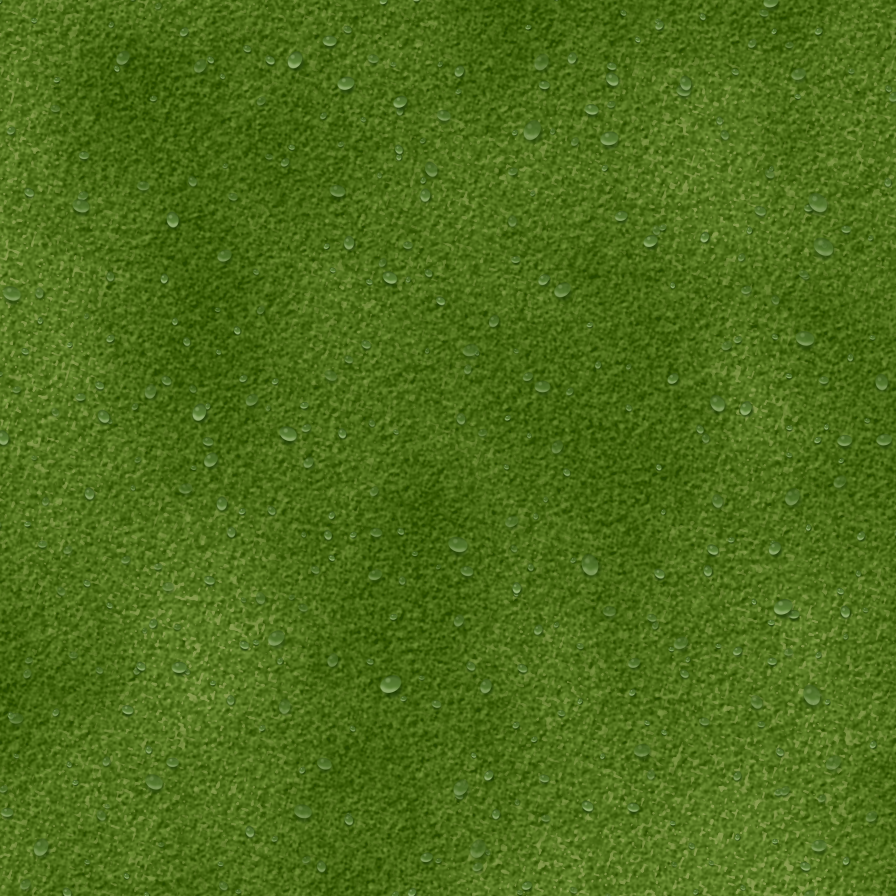
A WebGL 1 fragment shader for this texture:

```glsl
precision highp float;

uniform vec2 u_resolution;

const vec3 DEEP_GREEN = vec3(0.235, 0.367, 0.035);
const vec3 LIGHT_GREEN = vec3(0.400, 0.530, 0.180);
const vec3 PALE_FLECK = vec3(0.570, 0.640, 0.340);
const vec3 DROP_BODY = vec3(0.370, 0.520, 0.220);
const vec3 DROP_GLINT = vec3(0.700, 0.800, 0.560);
const vec3 SHADOW = vec3(0.110, 0.230, 0.015);

const float CLOUD_SCALE = 4.6;
const float CLOUD_CONTRAST = 1.25;
const float GRAIN_SCALE = 175.0;
const float FINE_SCALE = 330.0;
const float FLECK_SCALE = 260.0;
const float RELIEF = 1.25;
const float FINE_CONTRAST = 1.05;
const float BASE_TONE = 0.36;
const vec2 LIGHT_STEP = vec2(-0.0016, 0.0026);

float hash(vec2 p) {
  vec3 q = fract(vec3(p.xyx) * 0.1031);
  q += dot(q, q.yzx + 33.33);
  return fract((q.x + q.y) * q.z);
}

vec2 hash2(vec2 p) {
  return vec2(hash(p + 17.3), hash(p + 71.9));
}

mat2 rotate(float angle) {
  float c = cos(angle), s = sin(angle);
  return mat2(c, s, -s, c);
}

float noise(vec2 p) {
  vec2 cell = floor(p), f = fract(p);
  f = f * f * (3.0 - 2.0 * f);
  float low = mix(hash(cell), hash(cell + vec2(1.0, 0.0)), f.x);
  float high = mix(hash(cell + vec2(0.0, 1.0)), hash(cell + 1.0), f.x);
  return mix(low, high, f.y);
}

float fbm(vec2 p) {
  float sum = 0.0, weight = 0.53;
  for (int i = 0; i < 4; i++) {
    sum += weight * noise(p);
    p = rotate(0.65) * p * 2.07 + 9.1;
    weight *= 0.5;
  }
  return sum;
}

// Height of the small bumps on the surface
float bumps(vec2 uv) {
  vec2 p = rotate(0.5) * uv * GRAIN_SCALE + 40.0;
  return 0.6 * noise(p) + 0.4 * noise(rotate(0.9) * p * 1.9 + 11.0);
}

vec3 surface(vec2 uv) {
  float cloud = fbm(uv * vec2(1.0, 0.8) * CLOUD_SCALE + 23.0) - 0.5;
  float relief = bumps(uv) - bumps(uv + LIGHT_STEP);
  float fine = noise(rotate(1.1) * uv * FINE_SCALE + 300.0);
  float tone = BASE_TONE + cloud * CLOUD_CONTRAST
    + relief * RELIEF + (fine - 0.5) * FINE_CONTRAST;
  vec3 color = DEEP_GREEN + (LIGHT_GREEN - DEEP_GREEN) * clamp(tone, -0.55, 1.5);

  // Dry flecks gather in the lighter patches
  float fleck = noise(rotate(0.3) * uv * FLECK_SCALE + 500.0) + 0.25 * relief;
  fleck = smoothstep(0.66, 0.92, fleck);
  return mix(color, PALE_FLECK, fleck * clamp(0.42 + cloud * 2.0, 0.12, 0.85));
}

// One layer of scattered drops, at most one in each cell
vec3 addDrops(vec3 color, vec2 uv, float cells, vec2 radii, float share, float seed) {
  vec2 p = rotate(seed * 0.37) * uv * cells + seed * 10.0;
  vec2 cell = floor(p);
  if (hash(cell + seed) > share) return color;

  vec2 center = 0.22 + 0.56 * hash2(cell + seed * 3.0);
  vec2 look = hash2(cell + seed * 7.0 + 5.0);
  float radius = mix(radii.x, radii.y, look.x * look.x);
  vec2 q = rotate(-seed * 0.37) * (fract(p) - center) / (cells * radius);

  // Slightly stretched outline in a random direction
  vec2 shape = rotate(look.y * 6.283) * q * vec2(0.86, 1.14);
  float d = length(shape) + 0.08 * shape.x * shape.y;
  float edge = 0.8 / (min(u_resolution.x, u_resolution.y) * radius);
  float body = 1.0 - smoothstep(1.0 - edge, 1.0 + edge, d);
  float clarity = mix(0.5, 1.0, hash(cell + seed + 90.0));

  float shade = 1.0 - smoothstep(0.7, 1.4, length(q - vec2(0.12, -0.38)));
  color = mix(color, SHADOW, 0.75 * shade * clarity);

  // Dark upper rim, bright lower crescent and a small glint
  float rise = clamp(q.y * 0.5 + 0.5, 0.0, 1.0);
  vec3 water = mix(DROP_BODY * 1.2, DROP_BODY * 0.85, rise);
  float rim = smoothstep(0.6, 1.0, d);
  water = mix(water, SHADOW, 0.45 * rim * smoothstep(0.2, 0.8, q.y));
  float crescent = smoothstep(0.25, 0.8, d) * smoothstep(0.05, 0.7, -q.y - 0.15 * q.x);
  float glint = 1.0 - smoothstep(0.1, 0.4, length(q - vec2(-0.3, 0.4)));
  water = mix(water, DROP_GLINT, clamp(0.85 * crescent + 0.5 * glint, 0.0, 1.0));
  return mix(color, water, 0.88 * body * clarity);
}

void main() {
  vec2 uv = gl_FragCoord.xy / min(u_resolution.x, u_resolution.y);
  vec3 color = surface(uv);
  color = addDrops(color, uv, 29.0, vec2(0.0028, 0.0046), 0.28, 2.0);
  color = addDrops(color, uv, 19.0, vec2(0.0046, 0.0072), 0.42, 5.0);
  color = addDrops(color, uv, 11.0, vec2(0.0070, 0.0105), 0.42, 9.0);
  gl_FragColor = vec4(clamp(color, 0.0, 1.0), 1.0);
}
```
